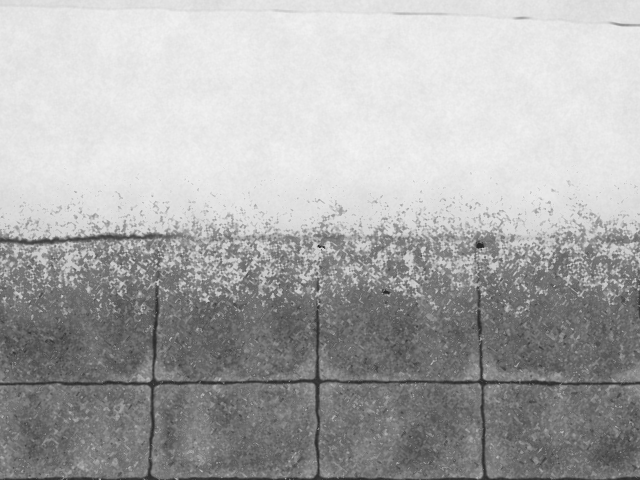
A Shadertoy shader for this texture:

```glsl
// Draws granular snow thinning out over two rows of worn grey paving stones.

// Layout, in canvas heights
const float MID_SEAM_X = 0.662;   // central vertical seam
const float PITCH_BASE = 0.349;   // stone width at the bottom
const float PITCH_SLOPE = 0.036;  // narrowing with height
const float SNOW_SEAM = 0.499;    // seam below the snow edge
const float HIDDEN_TOP = 0.85;    // stones run on under the snow
const float LOW_SEAM = 0.201;
const float BASE_SEAM = 0.001;
const float CORNER = 0.013;
const float WEAR_CORNER = 0.075;
const float SEAM_WIDTH = 0.0022;
const float BURIED_END = 0.34;    // where the open snow seam fades out

// Tones
const float STONE_TONE = 0.395;
const float WORN_TONE = 0.15;
const float SEAM_TONE = 0.13;
const float THIN_SNOW_TONE = 0.52;
const float SNOW_TONE = 0.915;
const float SNOW_GRAIN = 0.05;
const float SNOW_SOFTNESS = 0.21;

float hash(vec2 p) {
    vec3 q = fract(vec3(p.xyx) * 0.1031);
    q += dot(q, q.yzx + 33.33);
    return fract((q.x + q.y) * q.z);
}

float noise(vec2 p) {
    vec2 i = floor(p), f = fract(p);
    f = f * f * (3.0 - 2.0 * f);
    return mix(mix(hash(i), hash(i + vec2(1, 0)), f.x),
               mix(hash(i + vec2(0, 1)), hash(i + vec2(1, 1)), f.x), f.y);
}

float fbm(vec2 p) {
    float sum = 0.0, amp = 0.533;
    for (int i = 0; i < 4; i++) {
        sum += amp * noise(p);
        p = mat2(1.6, 1.2, -1.2, 1.6) * p + 17.3;
        amp *= 0.5;
    }
    return sum;
}

// Depth inside a rounded box, positive inward
float boxDepth(vec2 p, vec2 halfSize, float radius) {
    vec2 q = abs(p) - halfSize + radius;
    return radius - length(max(q, 0.0)) - min(max(q.x, q.y), 0.0);
}

float spot(vec2 p, vec2 center, vec2 radius) {
    vec2 d = (p - center) / radius;
    return exp(-dot(d, d));
}

float paving(vec2 p, vec2 g, float grain, float px) {
    vec2 wob = vec2(noise(p * 26.0), noise(p * 26.0 + 40.0)) - 0.5;
    vec2 q = p + 0.004 * wob + 0.003 * (vec2(noise(g * 90.0), noise(g * 90.0 + 9.0)) - 0.5);
    float pitch = PITCH_BASE - PITCH_SLOPE * p.y;
    float u = (q.x - MID_SEAM_X) / pitch;
    float seamY = LOW_SEAM + 0.004 * spot(p, vec2(0.75, p.y), vec2(0.3, 1.0));
    float upper = step(seamY, q.y);
    float lo = mix(BASE_SEAM, seamY, upper), hi = mix(seamY, HIDDEN_TOP, upper);
    vec2 local = vec2((fract(u) - 0.5) * pitch, q.y - 0.5 * (lo + hi));
    vec2 halfSize = 0.5 * vec2(pitch, hi - lo);
    float depth = boxDepth(local, halfSize, CORNER);

    // Mottled face with pits and pale flecks
    float id = hash(vec2(floor(u) + 8.0, upper + 3.0));
    float tone = STONE_TONE + 0.03 * (1.0 - upper) + 0.03 * (id - 0.5);
    float blotch = fbm(p * vec2(17.0, 12.0) + id * 9.0);
    tone += mix(0.26, 0.14, upper) * (blotch - 0.5) + 0.24 * (grain - 0.5);
    float fleck = noise(g * 150.0 + 70.0) + 0.6 * (fbm(p * 20.0 + 5.0) - 0.5);
    tone += 0.13 * smoothstep(0.72, 1.0, fleck);
    tone -= 0.1 * smoothstep(0.8, 0.98, noise(g * 135.0 + 21.0));

    // Pale worn rims, widest in the corners
    float wearDepth = boxDepth(local, halfSize, WEAR_CORNER);
    float worn = 1.0 - smoothstep(-0.006, 0.02, wearDepth + 0.07 * (blotch - 0.5));
    worn *= mix(0.7, 1.0 - smoothstep(0.03, 0.12, p.y - lo), upper);
    tone += WORN_TONE * worn;

    // Dark seams, filled with snow toward the top
    float width = SEAM_WIDTH * (0.5 + noise(p * 35.0 + 12.0));
    float seam = 1.0 - smoothstep(width - px, width + 0.0015 + px, depth);
    seam *= 1.0 - 0.8 * smoothstep(0.36, 0.46, p.y);
    tone *= 1.0 - 0.12 * exp(-max(depth, 0.0) * 200.0);
    tone = mix(tone, SEAM_TONE + 0.1 * grain, 0.95 * seam);
    return mix(tone, THIN_SNOW_TONE + 0.2 * (grain - 0.5), 0.85 * smoothstep(0.46, 0.54, p.y));
}

float snowCover(vec2 p) {
    float cover = mix(0.17, 0.48, smoothstep(0.3, 0.465, p.y));
    cover += 0.33 * smoothstep(0.465, 0.6, p.y) + 0.3 * smoothstep(0.57, 0.72, p.y);
    cover += 0.16 * (fbm(p * vec2(11.0, 7.0) + 3.0) - 0.5);
    // Thin snow along the buried seam and above its junctions
    cover -= 0.06 * spot(p, vec2(p.x, SNOW_SEAM), vec2(1.0, 0.008));
    cover -= 0.2 * spot(p, vec2(0.665, 0.508), vec2(0.035, 0.014));
    cover -= 0.16 * spot(p, vec2(1.01, 0.504), vec2(0.03, 0.016));
    cover -= 0.14 * spot(p, vec2(1.295, 0.508), vec2(0.04, 0.016));
    return cover;
}

void mainImage(out vec4 fragColor, in vec2 fragCoord) {
    vec2 p = fragCoord / iResolution.y;
    float px = 1.0 / iResolution.y;
    vec2 g = mat2(0.8, 0.6, -0.6, 0.8) * p + 3.0;  // turned grain axes
    float fine = noise(g * 270.0), coarse = noise(g.yx * 120.0 + 11.0);
    float grain = 0.6 * fine + 0.4 * coarse;

    // Snow grains settle where the cover exceeds a speckled threshold
    float speckle = 0.45 * fine + 0.33 * coarse + 0.22 * noise(g * 50.0 + 50.0);
    float snow = smoothstep(-SNOW_SOFTNESS, SNOW_SOFTNESS, snowCover(p) - speckle);
    float snowTone = SNOW_TONE - 0.1 * (1.0 - smoothstep(0.42, 0.67, p.y));
    snowTone += SNOW_GRAIN * (grain - 0.5) + 0.05 * (fbm(p * 22.0) - 0.5);
    snowTone -= 0.025 * smoothstep(0.35, 0.8, abs(p.x - 0.7));
    float tone = mix(paving(p, g, grain, px), snowTone, snow);

    // Open seam under the snow edge
    float ripple = 0.01 * (noise(vec2(p.x * 14.0, 4.0)) - 0.5) + 0.006 * (coarse - 0.5);
    float gap = abs(p.y - SNOW_SEAM - ripple - 0.005 * smoothstep(0.1, 0.32, p.x));
    float open = mix(0.3 * noise(vec2(p.x * 18.0, 6.0)), 0.85,
                     1.0 - smoothstep(BURIED_END - 0.04, BURIED_END + 0.06, p.x));
    tone = mix(tone, 0.21, open * (1.0 - smoothstep(0.0005, 0.0065 + px, gap)));

    // Pits and a stray chip
    vec2 j = p + 0.008 * (vec2(coarse, fine) - 0.5);
    float pits = spot(j, vec2(0.667, 0.486), vec2(0.008, 0.005))
               + spot(j, vec2(0.999, 0.489), vec2(0.01, 0.008))
               + spot(j, vec2(0.804, 0.392), vec2(0.011, 0.005));
    tone = mix(tone, 0.16, smoothstep(0.25, 0.8, pits));

    // Far snow crest with a broken shadow line
    float crest = 0.986 - 0.018 * p.x - 0.013 * smoothstep(0.95, 1.3, p.x);
    crest += 0.006 * (noise(vec2(p.x * 30.0, 2.0)) - 0.5);
    tone -= 0.03 * smoothstep(-0.003, 0.004, p.y - crest);
    float broken = smoothstep(0.5, 0.8, noise(vec2(p.x * 24.0, 8.0)) + 0.15 * (p.x - 0.6));
    float line = 1.0 - smoothstep(0.0006, 0.0025 + px, abs(p.y - crest));
    tone -= line * (0.03 + 0.3 * broken * smoothstep(0.3, 1.25, p.x));

    fragColor = vec4(vec3(clamp(tone, 0.0, 1.0)), 1.0);
}
```
